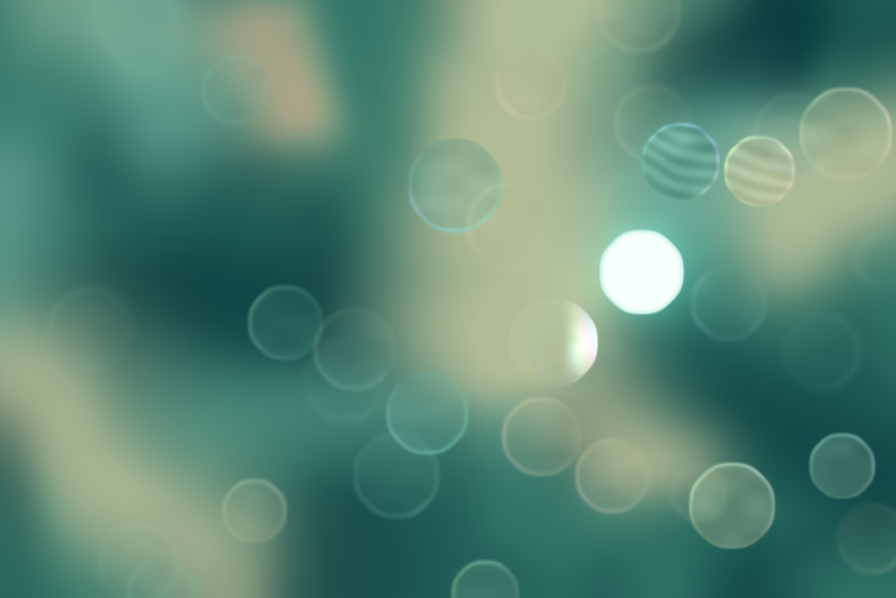
A WebGL 2 fragment shader for this background:

```glsl
#version 300 es
precision highp float;

uniform vec2 u_resolution;
out vec4 fragColor;

#define DISC_COUNT 32
#define DISC_RADIUS_MIN 0.050
#define DISC_RADIUS_MAX 0.080
#define DISC_OPACITY 0.62
#define RIM_WIDTH 0.0024
#define STREAK_FREQUENCY 230.0
#define WARP_AMOUNT 0.10
#define SEED 4.0

const vec3 DEEP = vec3(0.03, 0.23, 0.24);
const vec3 TEAL = vec3(0.19, 0.46, 0.41);
const vec3 AQUA = vec3(0.40, 0.65, 0.59);
const vec3 SAND = vec3(0.73, 0.78, 0.61);
const vec3 PEACH = vec3(0.80, 0.70, 0.56);
const vec3 WHITE = vec3(0.97, 1.0, 0.99);

vec3 hash3(vec2 p) {
    vec3 q = fract(p.xyx * vec3(0.1031, 0.1030, 0.0973));
    q += dot(q, q.yxz + 33.33);
    return fract((q.xxy + q.yzz) * q.zyx);
}

float noise(vec2 p) {
    vec2 cell = floor(p), f = fract(p);
    f = f * f * (3.0 - 2.0 * f);
    float low = mix(hash3(cell).x, hash3(cell + vec2(1, 0)).x, f.x);
    float high = mix(hash3(cell + vec2(0, 1)).x, hash3(cell + 1.0).x, f.x);
    return mix(low, high, f.y);
}

// Gaussian falloff around the segment a-b
float glow(vec2 p, vec2 a, vec2 b, float width) {
    vec2 ab = b - a;
    float t = clamp(dot(p - a, ab) / dot(ab, ab), 0.0, 1.0);
    vec2 d = (p - a - ab * t) / width;
    return exp(-dot(d, d));
}

// Distance to a disc whose edge is slightly eight-sided
float apertureDistance(vec2 q, float radius) {
    return length(q) * (1.0 + 0.008 * cos(8.0 * atan(q.y, q.x + 1e-5))) - radius;
}

float fillDisc(float d, float softness) {
    return 1.0 - smoothstep(-softness, softness, d);
}

vec3 rainbow(float phase) {
    return 0.5 + 0.5 * cos(phase + vec3(0.0, 2.1, 4.2));
}

vec3 backdrop(vec2 p) {
    vec2 w = p + WARP_AMOUNT * (vec2(noise(p * 4.0 + SEED), noise(p * 4.0 + 17.0)) - 0.5);

    // Teal depths
    float shade = 0.6 * noise(w * 3.2 + 5.0) + 0.4 * noise(w * 7.0 + 31.0);
    vec3 color = mix(DEEP, TEAL, smoothstep(0.12, 0.62, shade));

    // Pale aqua haze
    float haze = glow(w, vec2(1.06, 0.66), vec2(1.26, 0.70), 0.14)
        + 0.7 * glow(w, vec2(0.27, 0.96), vec2(0.30, 0.80), 0.12)
        + 0.7 * glow(w, vec2(-0.02, 0.66), vec2(0.02, 0.48), 0.13)
        + 0.6 * glow(w, vec2(0.08, 1.00), vec2(0.20, 0.97), 0.12)
        + 0.4 * glow(w, vec2(0.30, 0.34), vec2(0.82, 0.34), 0.12);
    color = mix(color, AQUA, min(haze, 0.9));

    // Dark hollows
    float hollow = glow(w, vec2(0.20, 0.48), vec2(0.52, 0.54), 0.13)
        + 0.9 * glow(w, vec2(1.22, 0.34), vec2(1.50, 0.22), 0.15)
        + 0.7 * glow(w, vec2(1.32, 0.93), vec2(1.50, 0.95), 0.12);
    color = mix(color, DEEP, 0.8 * min(hollow, 1.0));

    // Sunlit bands, broken into soft blotches
    float patchLight = glow(w, vec2(0.42, 0.92), vec2(0.46, 0.78), 0.085);
    float sun = 1.1 * glow(w, vec2(0.93, 1.02), vec2(0.82, 0.50), 0.165)
        + 0.8 * glow(w, vec2(0.92, 0.44), vec2(1.07, 0.26), 0.10)
        + glow(w, vec2(1.56, 0.73), vec2(1.38, 0.64), 0.12)
        + 0.75 * glow(w, vec2(0.05, 0.34), vec2(0.38, 0.00), 0.16)
        + 0.25 * glow(w, vec2(0.06, 1.00), vec2(0.20, 0.97), 0.12)
        + 0.95 * patchLight;
    float blotches = 0.6 * noise(w * 5.0 + 71.0) + 0.4 * noise(w * 9.0 + 13.0);
    float warmth = min(sun * (0.62 + 0.75 * blotches), 1.15);
    warmth = 1.0 - exp(-1.9 * warmth * (0.45 + 0.55 * warmth));
    vec3 warm = mix(SAND, PEACH, max(patchLight, 0.35 * noise(w * 4.0 + 53.0)));
    return mix(color, warm, warmth);
}

void main() {
    vec2 p = gl_FragCoord.xy / u_resolution.y;
    float pixel = 1.0 / u_resolution.y;
    float aspect = u_resolution.x / u_resolution.y;
    vec3 color = backdrop(p);

    // Scattered translucent discs, denser to the right, many of them faint
    for (int i = 0; i < DISC_COUNT; i++) {
        float id = float(i);
        vec3 place = hash3(vec2(id, SEED));
        vec3 look = hash3(vec2(id + 0.5, SEED + 40.0));
        vec2 center = vec2(aspect * pow((id + place.x) / float(DISC_COUNT), 0.62), place.y);
        float radius = mix(DISC_RADIUS_MIN, DISC_RADIUS_MAX, place.z);
        vec2 q = p - center;
        float d = apertureDistance(q, radius);
        float strength = DISC_OPACITY * (0.08 + 0.92 * look.x * look.x * look.x);
        float softness = 0.5 * pixel + mix(0.012, 0.001, sqrt(look.x));
        float ripple = sin(STREAK_FREQUENCY * dot(q, vec2(0.25, 0.97)) + 5.0 * noise(q * 14.0 + id));
        vec3 tint = mix(AQUA, mix(SAND, PEACH, look.y), smoothstep(0.40, 0.75, look.z));
        float mottling = noise(q * vec2(22.0, 34.0) + id * 3.0) - 0.5;
        tint += 0.22 * mottling + 0.07 * ripple * step(0.88, look.x);
        color = mix(color, tint, fillDisc(d, softness) * strength);

        // Thin iridescent rim, uneven around the edge
        float angle = atan(q.y, q.x + 1e-5);
        float rim = (d + softness) / (RIM_WIDTH + 0.5 * softness);
        float unevenness = 0.55 + 0.45 * cos(angle - 6.28 * look.y);
        vec3 rimTint = tint + 0.14 + 0.20 * rainbow(angle + 6.0 * look.y);
        color = mix(color, rimTint, strength * unevenness * exp(-rim * rim));
    }

    // Bright lens-shaped flare on one side of a faint disc
    vec2 q = p - vec2(0.925, 0.427);
    float d = apertureDistance(q, 0.075);
    float wobble = 0.014 * (noise(p * vec2(30.0, 60.0)) - 0.5);
    float flare = smoothstep(0.008, 0.052, q.x + wobble) * exp(-220.0 * q.y * q.y);
    vec3 flareTint = mix(SAND + 0.15, WHITE, flare) + 0.08 * (rainbow(q.x * 120.0 + q.y * 30.0) - 0.5);
    color = mix(color, flareTint, fillDisc(d, 0.001 + pixel) * (0.08 + 0.92 * flare));

    // Blazing highlight with a cool rim and halo
    q = p - vec2(1.073, 0.545);
    d = apertureDistance(q, 0.071);
    color += vec3(0.05, 0.12, 0.11) * exp(-max(d, 0.0) * 26.0);
    vec3 blaze = mix(WHITE, AQUA + 0.28, 0.6 * smoothstep(-0.010, 0.0, d));
    color = mix(color, blaze, fillDisc(d, 0.001 + pixel));

    fragColor = vec4(clamp(color, 0.0, 1.0), 1.0);
}
```
